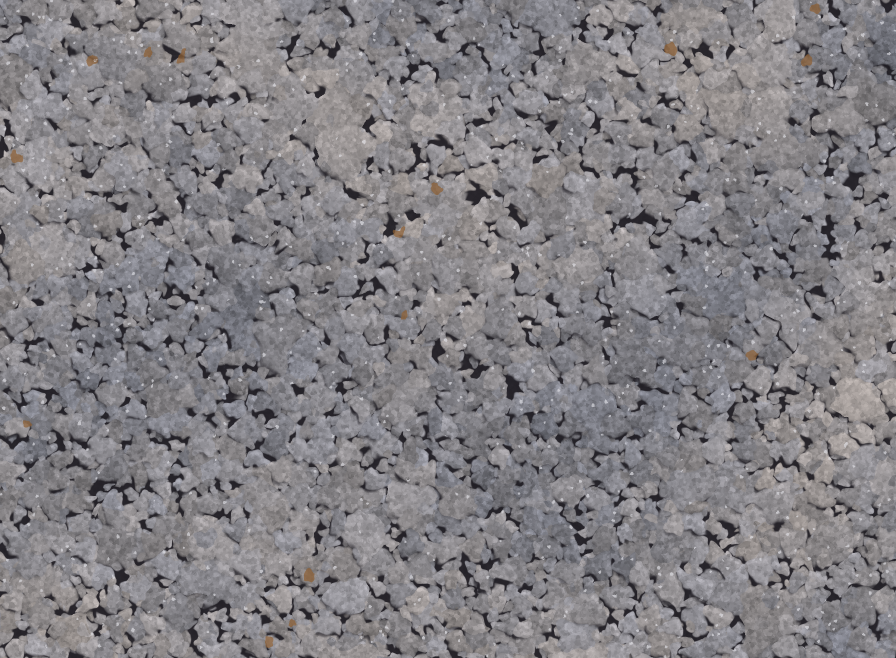
A Shadertoy shader for this texture:

```glsl
vec3 hash3(vec2 c) {
    vec3 q = fract(c.xyx * vec3(0.1031, 0.1030, 0.0973));
    q += dot(q, q.yxz + 33.33);
    return fract((q.xxy + q.yzz) * q.zyx);
}

// Lumpy domes scattered over a unit grid: x = height, y = random tone
vec2 pebbles(vec2 p, float seed) {
    vec2 cell = floor(p), top = vec2(0.0, 0.5);
    for (int j = -1; j <= 1; j++)
    for (int i = -1; i <= 1; i++) {
        vec2 c = cell + vec2(i, j);
        vec3 r = hash3(c + seed);
        vec2 d = p - c - 0.5 - 0.8 * (r.xy - 0.5);
        float turn = 6.283 * r.z;
        d = mat2(cos(turn), sin(turn), -sin(turn), cos(turn)) * d;
        d.y *= 1.0 + 0.5 * r.x;
        float a = atan(d.y, d.x);
        float radius = (0.5 + 0.3 * r.y)
            * (1.0 + 0.13 * sin(3.0 * a + 20.0 * r.x) + 0.08 * sin(5.0 * a + 40.0 * r.z));
        float k = dot(d, d) / (radius * radius);
        float height = (0.55 + 0.45 * fract(r.z * 17.0)) * (1.0 - k * k);
        if (height > top.x) top = vec2(height, fract(r.x * 7.0 + r.y * 13.0));
    }
    return top;
}

// Grit, stones and a few large lumps piled over each other
vec2 ground(vec2 p) {
    p += 0.0025 * sin(p.yx * 95.0 + 2.0 * sin(p * 61.0));
    p += 0.0012 * sin(p.yx * 260.0 + 3.0 * sin(p * 143.0));
    vec2 pile = pebbles(p * 27.0, 5.0);
    vec2 grit = pebbles(p * 54.0, 31.0);
    vec2 lump = pebbles(p * 14.0, 77.0);
    grit.x *= 0.72;
    lump.x *= 1.15 * step(0.72, lump.y);
    lump.y = fract(lump.y * 9.0);
    if (grit.x > pile.x) pile = grit;
    if (lump.x > pile.x) pile = lump;
    return pile;
}

vec3 gravel(vec2 p) {
    vec2 stone = ground(p);
    vec2 grain = pebbles(p * 120.0, 13.0);
    vec2 dust = pebbles(p * 210.0, 59.0);

    // Relief lit from the upper right
    float lit = stone.x - ground(p + vec2(0.0032, 0.0062)).x;
    float value = 0.535 + 0.13 * (stone.y - 0.5) + 0.12 * (grain.y - 0.5)
        + 0.10 * (dust.y - 0.5) + 0.13 * clamp(lit, -0.4, 0.6);

    // Broad slanting patches, pale and warm or dark and bluish
    float patches = sin(p.x * 3.1 - p.y * 8.0 + 1.7 * sin(p.x * 4.3 + 1.0))
        + 0.6 * sin(p.x * 9.0 + p.y * 5.0 + 2.0 * sin(p.y * 7.0));
    value += 0.025 * patches;
    float warmth = 0.009 * patches + 0.035 * (fract(stone.y * 5.0) - 0.5);
    vec3 colour = value * vec3(1.0 + warmth, 0.985, 1.015 - 1.6 * warmth);

    // Cast shadows and deep crevices
    float shade = smoothstep(-0.55, -0.12, lit) * smoothstep(0.02, 0.32, stone.x);
    colour = mix(vec3(0.10, 0.09, 0.115), colour, 0.12 + 0.88 * shade);

    // Ochre crumbs and mineral glints
    vec2 crumb = pebbles(p * 60.0, 91.0);
    float ochre = step(0.997, crumb.y) * smoothstep(0.1, 0.4, crumb.x);
    colour = mix(colour, vec3(0.55, 0.37, 0.20), 0.7 * ochre);
    float glint = step(0.988, dust.y) * smoothstep(0.2, 0.6, dust.x);
    return mix(colour, vec3(0.86, 0.86, 0.88), 0.65 * glint * shade);
}

void mainImage(out vec4 fragColor, in vec2 fragCoord) {
    // Four samples per pixel smooth the edges
    vec3 sum = vec3(0.0);
    for (int s = 0; s < 4; s++) {
        vec2 offset = vec2(s % 2, s / 2) * 0.5 - 0.25;
        sum += gravel((fragCoord + offset) / iResolution.y);
    }
    fragColor = vec4(sum / 4.0, 1.0);
}
```
